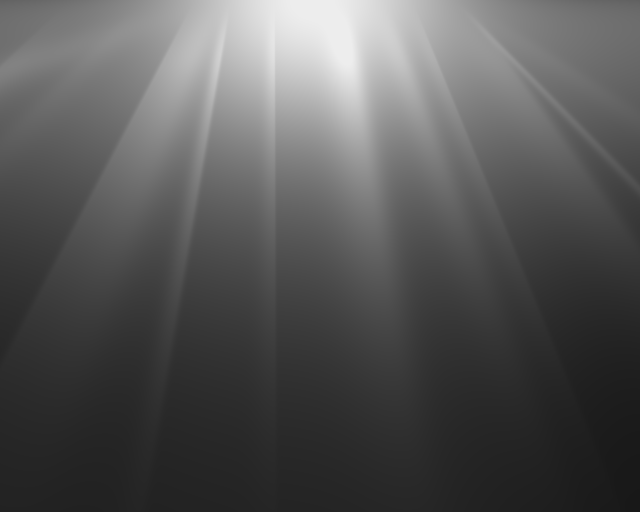
Give the GLSL for this background, as a WebGL 1 fragment shader.

```glsl
precision highp float;
// Grey light shafts fanning down from a soft glow at the top edge.
// A depth gradient and two Gaussian glows form the haze; each shaft is a
// slanted ridge with its own softness on the left and right sides.
uniform vec2 u_resolution;

const float GLOW_X = 0.488;
const float FLOOR_GREY = 0.12;

// Gaussian falloff with separate horizontal and vertical reach.
float glow(vec2 offset, vec2 reach) {
    vec2 q = offset / reach;
    return exp(-dot(q, q));
}

// Shaft along x = topX + slope * depth, widening as it descends.
float shaft(vec2 p, float topX, float slope, float leftSoft, float rightSoft) {
    float side = (p.x - topX - slope * p.y) / sqrt(1.0 + slope * slope);
    float softness = mix(leftSoft, rightSoft, smoothstep(-0.001, 0.001, side));
    float across = side / (softness * (0.35 + 1.25 * p.y));
    float along = smoothstep(0.0, 0.11, p.y) * exp(-p.y * p.y / 0.27);
    return exp(-across * across) * along;
}

// Ambient depth gradient with the bright source above.
float haze(vec2 p) {
    vec2 fromSource = vec2(p.x - GLOW_X, p.y);
    float outer = smoothstep(0.15, 0.45, abs(fromSource.x));
    float grey = FLOOR_GREY + 0.29 * exp(-p.y * p.y / 0.123);
    grey += 0.33 * glow(fromSource, vec2(0.195, 0.182));
    grey += 0.20 * glow(fromSource, vec2(0.365, 0.52));
    grey -= 0.06 * outer * exp(-p.y / 0.018);
    grey -= 0.03 * smoothstep(0.7, 1.0, p.x) * smoothstep(0.0, 0.3, p.y);
    return grey;
}

float shafts(vec2 p) {
    float light = 0.0;
    // Left side: faint slanted streaks, then the broad shaft.
    light += 0.060 * shaft(p, 0.300, -2.60, 0.060, 0.060);
    light += 0.035 * shaft(p, 0.115, -1.06, 0.010, 0.060);
    light += 0.025 * shaft(p, 0.235, -1.00, 0.030, 0.050);
    light += 0.085 * shaft(p, 0.307, -0.524, 0.009, 0.120);
    light += 0.050 * shaft(p, 0.333, -0.375, 0.060, 0.040);
    // Middle: two narrow shafts and the main one.
    light += 0.110 * shaft(p, 0.359, -0.177, 0.022, 0.008);
    light += 0.070 * shaft(p, 0.428, 0.000, 0.026, 0.004);
    light += 0.140 * shaft(p, 0.532, 0.150, 0.075, 0.038);
    // Right side: paired shafts, a broad one and a thin streak.
    light += 0.070 * shaft(p, 0.594, 0.355, 0.045, 0.030);
    light += 0.055 * shaft(p, 0.642, 0.405, 0.030, 0.006);
    light += 0.070 * shaft(p, 0.720, 0.690, 0.085, 0.022);
    light += 0.075 * shaft(p, 0.710, 0.980, 0.012, 0.009);
    light += 0.025 * shaft(p, 0.720, 1.500, 0.040, 0.025);
    return light;
}

void main() {
    // Width spans 0 to 1; y is the depth below the top edge.
    vec2 p = vec2(gl_FragCoord.x, u_resolution.y - gl_FragCoord.y) / u_resolution.x;
    float grey = haze(p) + shafts(p);
    gl_FragColor = vec4(vec3(clamp(grey, 0.0, 0.93)), 1.0);
}
```
